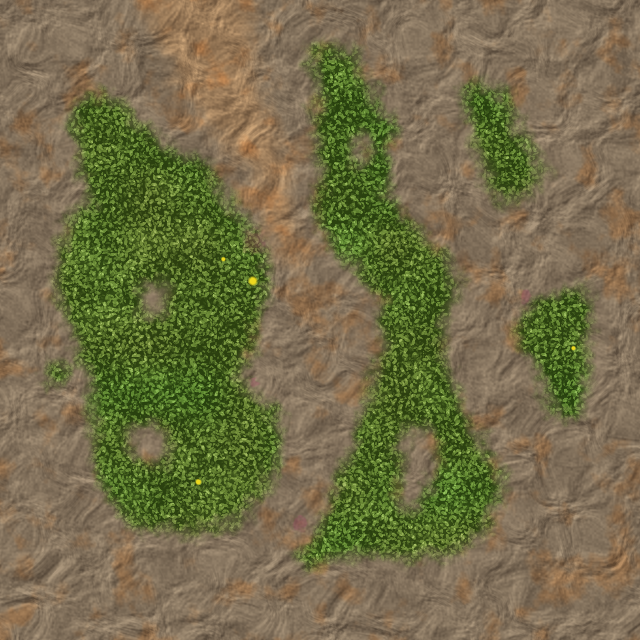
Reproduce this texture procedurally as a three.js fragment shader.

```glsl
// Mossy meadow patches and a sandy trail on rough brown earth, seen from above.
// Tapered limbs outline each region; relief-lit fractal noise forms the soil,
// and layers of scattered, randomly turned leaves form the grass.
varying vec2 vUv;

float hash(vec2 p) {
  vec3 q = fract(p.xyx * 0.1031);
  q += dot(q, q.yzx + 33.33);
  return fract((q.x + q.y) * q.z);
}

float noise(vec2 p) {
  vec2 cell = floor(p), f = fract(p);
  f = f * f * (3.0 - 2.0 * f);
  vec2 e = vec2(0.0, 1.0);
  return mix(mix(hash(cell), hash(cell + e.yx), f.x),
             mix(hash(cell + e.xy), hash(cell + e.yy), f.x), f.y);
}

float fbm(vec2 p) {
  float sum = 0.0, weight = 0.5;
  for (int i = 0; i < 4; i++) {
    sum += weight * noise(p);
    p = mat2(1.6, 1.2, -1.2, 1.6) * p + 5.7;
    weight *= 0.5;
  }
  return sum / 0.9375;
}

// Distance to a tapered capsule; each end holds x, y and radius.
float limb(vec2 p, vec3 a, vec3 b) {
  vec2 along = b.xy - a.xy;
  float t = clamp(dot(p - a.xy, along) / dot(along, along), 0.0, 1.0);
  return length(p - a.xy - along * t) - mix(a.z, b.z, t);
}

float disc(vec2 p, vec2 center, float radius) {
  return length(p - center) - radius;
}

float westMeadow(vec2 p) {
  vec3 shoulder = vec3(0.247, 0.655, 0.111), belly = vec3(0.25, 0.564, 0.165);
  vec3 waist = vec3(0.26, 0.388, 0.12);
  float d = limb(p, vec3(0.159, 0.805, 0.044), shoulder);
  d = min(d, limb(p, shoulder, belly));
  d = min(d, limb(p, belly, waist));
  d = min(d, limb(p, waist, vec3(0.286, 0.31, 0.148)));
  d = min(d, disc(p, vec2(0.091, 0.414), 0.018));
  float bare = min(disc(p, vec2(0.241, 0.534), 0.02), disc(p, vec2(0.234, 0.306), 0.03));
  return max(d, -bare);
}

float middleMeadow(vec2 p) {
  vec3 head = vec3(0.553, 0.792, 0.058), throat = vec3(0.549, 0.674, 0.055);
  vec3 bend = vec3(0.652, 0.557, 0.062), neck = vec3(0.641, 0.44, 0.047);
  float d = limb(p, vec3(0.521, 0.896, 0.036), head);
  d = min(d, limb(p, head, throat));
  d = min(d, limb(p, throat, bend));
  d = min(d, limb(p, bend, neck));
  d = min(d, limb(p, neck, vec3(0.654, 0.251, 0.126)));
  d = min(d, limb(p, vec3(0.488, 0.13, 0.018), vec3(0.612, 0.219, 0.09)));
  float bare = limb(p, vec3(0.655, 0.297, 0.03), vec3(0.645, 0.225, 0.018));
  return max(d, -min(bare, disc(p, vec2(0.5625, 0.768), 0.014)));
}

float eastMeadows(vec2 p) {
  vec3 heart = vec3(0.868, 0.472, 0.056);
  float d = limb(p, vec3(0.755, 0.837, 0.033), vec3(0.798, 0.733, 0.045));
  d = min(d, limb(p, vec3(0.898, 0.525, 0.03), heart));
  return min(d, limb(p, heart, vec3(0.885, 0.375, 0.028)));
}

float sandTrail(vec2 p) {
  vec3 upper = vec3(0.335, 0.885, 0.06), lower = vec3(0.423, 0.74, 0.03);
  float d = limb(p, vec3(0.306, 1.01, 0.08), upper);
  d = min(d, limb(p, upper, lower));
  return min(d, limb(p, lower, vec3(0.449, 0.61, 0.012)));
}

float clods(vec2 p) {
  vec2 warp = vec2(noise(p * 22.0), noise(p * 22.0 + 40.0));
  return fbm(p * 38.0 + warp * 1.6);
}

// Soil lit from the upper left, tinted towards sand.
vec3 soil(vec2 p, float sand) {
  float height = clods(p);
  float relief = height - clods(p + vec2(-0.0025, 0.003));
  float grain = noise(p * 300.0) - 0.5;
  float tone = 0.5 + relief * 1.9 + (height - 0.5) * 0.5 + grain * 0.22;
  vec3 color = mix(vec3(0.35, 0.295, 0.235), vec3(0.67, 0.59, 0.485), clamp(tone, 0.0, 1.0));
  float rust = smoothstep(0.5, 0.8, fbm(p * 26.0 + 70.0));
  color *= mix(vec3(1.0), vec3(1.07, 0.94, 0.8), rust);
  return mix(color, color * vec3(1.2, 1.1, 0.98), sand);
}

// Brightness of overlapping leaves, one per cell; gaps stay dark.
float leaves(vec2 p) {
  float shade = 0.1;
  for (int j = -1; j <= 1; j++) for (int i = -1; i <= 1; i++) {
    vec2 id = floor(p) + vec2(float(i), float(j));
    float turn = hash(id) * 6.2832, c = cos(turn), s = sin(turn);
    vec2 q = mat2(c, s, -s, c) * (p - id - vec2(hash(id + 17.0), hash(id + 31.0)));
    float cover = 1.0 - smoothstep(0.38, 0.66, length(q * vec2(1.0, 1.8)));
    shade = mix(shade, 0.25 + 0.7 * hash(id + 53.0) + 0.3 * q.x, cover);
  }
  return shade;
}

vec3 grass(vec2 p) {
  float tone = 0.55 * leaves(p * 112.0) + 0.45 * leaves(p * 190.0 + 9.0);
  tone += 0.35 * (fbm(p * 24.0) - 0.5);
  vec3 color = mix(vec3(0.16, 0.25, 0.06), vec3(0.41, 0.55, 0.22), smoothstep(0.05, 0.58, tone));
  color = mix(color, vec3(0.62, 0.76, 0.4), smoothstep(0.55, 1.0, tone));
  return color * mix(vec3(0.96, 1.03, 0.95), vec3(1.1, 0.99, 1.02), noise(p * 13.0));
}

float petal(vec2 p, vec2 center, float radius) {
  return 1.0 - smoothstep(-0.4 * radius, 0.5 * radius, disc(p, center, radius));
}

void main() {
  vec2 p = vUv;
  float ragged = (fbm(p * 30.0) - 0.5) * 0.035 + (noise(p * 110.0) - 0.5) * 0.012;

  // Ground and trail
  float sand = 1.0 - smoothstep(-0.025, 0.03, sandTrail(p) + ragged);
  vec3 color = soil(p, sand);

  // Meadows with soft, frayed borders
  float meadow = min(min(westMeadow(p), middleMeadow(p)), eastMeadows(p)) + ragged;
  color = mix(color, grass(p), 1.0 - smoothstep(-0.022, 0.018, meadow));

  // Pink and yellow blossoms
  vec2 frayed = p + (vec2(noise(p * 160.0), noise(p * 160.0 + 20.0)) - 0.5) * 0.012;
  float pink = max(petal(frayed, vec2(0.397, 0.622), 0.016), petal(frayed, vec2(0.397, 0.405), 0.006));
  pink = max(pink, max(petal(frayed, vec2(0.469, 0.182), 0.009), petal(frayed, vec2(0.82, 0.536), 0.008)));
  color = mix(color, color * 0.6 + vec3(0.27, 0.1, 0.17), pink * 0.65);
  float yellow = max(petal(p, vec2(0.395, 0.561), 0.006), petal(p, vec2(0.349, 0.595), 0.003));
  yellow = max(yellow, max(petal(p, vec2(0.31, 0.247), 0.004), petal(p, vec2(0.896, 0.456), 0.003)));
  gl_FragColor = vec4(mix(color, vec3(0.93, 0.85, 0.12), yellow), 1.0);
}
```
